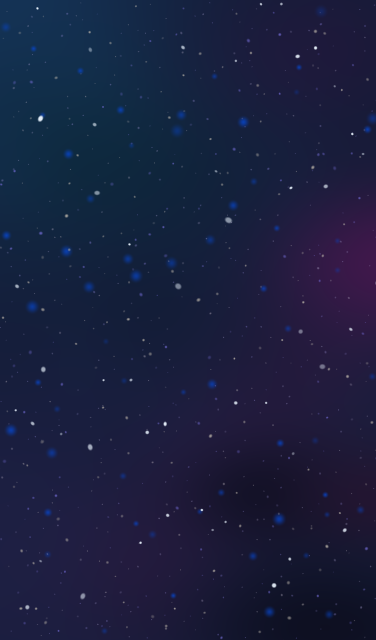
Reproduce this background procedurally as a WebGL 1 fragment shader.

```glsl
precision highp float;

// Night sky: soft coloured nebula glows blended over midnight blue, with
// four jittered-grid star layers on top (dust, small stars, bright flecks
// and blurred blue lights). Lengths of stars are in canvas widths.

uniform vec2 u_resolution;

// Nebula colours
const vec3 MIDNIGHT = vec3(0.075, 0.115, 0.225);
const vec3 AZURE    = vec3(0.085, 0.220, 0.370);
const vec3 TEAL     = vec3(0.050, 0.172, 0.250);
const vec3 DEEP     = vec3(0.060, 0.105, 0.195);
const vec3 INDIGO   = vec3(0.122, 0.128, 0.275);
const vec3 VIOLET   = vec3(0.125, 0.098, 0.235);
const vec3 PURPLE   = vec3(0.148, 0.105, 0.245);
const vec3 MAGENTA  = vec3(0.300, 0.095, 0.330);
const vec3 MAROON   = vec3(0.145, 0.075, 0.180);
const vec3 INK      = vec3(0.052, 0.057, 0.125);

// Star colours
const vec3 LAVENDER = vec3(0.46, 0.43, 0.85);
const vec3 CREAM    = vec3(0.76, 0.73, 0.68);
const vec3 WHITE    = vec3(0.92, 0.96, 1.00);
const vec3 BLUE     = vec3(0.03, 0.27, 0.78);

// Star layers: cells per width, chance per cell, smallest and largest radius
const vec4 DUST   = vec4(26.0, 0.52, 0.0014, 0.0036);
const vec4 SMALL  = vec4(14.0, 0.46, 0.0028, 0.0054);
const vec4 BRIGHT = vec4(10.0, 0.28, 0.0032, 0.0090);
const vec4 LIGHTS = vec4(8.0, 0.52, 0.0090, 0.0210);
const float STRETCH = 0.6;
const float MOTTLE = 0.10;

float hash(vec2 p) {
  return fract(sin(dot(p, vec2(127.1, 311.7))) * 43758.5453);
}

vec2 hash2(vec2 p) {
  return vec2(hash(p), hash(p + 57.3));
}

float valueNoise(vec2 p) {
  vec2 i = floor(p);
  vec2 f = fract(p);
  f = f * f * (3.0 - 2.0 * f);
  float low = mix(hash(i), hash(i + vec2(1.0, 0.0)), f.x);
  float high = mix(hash(i + vec2(0.0, 1.0)), hash(i + 1.0), f.x);
  return mix(low, high, f.y);
}

// Elliptic gaussian falloff
float glow(vec2 uv, vec2 centre, vec2 size) {
  vec2 d = (uv - centre) / size;
  return exp(-dot(d, d));
}

// Gaussian falloff around the segment a-b
float band(vec2 p, vec2 a, vec2 b, float width) {
  vec2 ab = b - a;
  float t = clamp(dot(p - a, ab) / dot(ab, ab), 0.0, 1.0);
  float d = length(p - a - ab * t) / width;
  return exp(-d * d);
}

vec3 nebula(vec2 uv, vec2 p) {
  vec3 c = MIDNIGHT;
  c = mix(c, AZURE, 0.85 * glow(uv, vec2(0.0, 1.0), vec2(0.45, 0.32)));
  c = mix(c, TEAL, 0.80 * glow(uv, vec2(0.25, 0.76), vec2(0.38, 0.18)));
  c = mix(c, DEEP, 0.75 * glow(uv, vec2(0.40, 0.50), vec2(0.30, 0.15)));
  c = mix(c, INDIGO, 0.90 * glow(uv, vec2(0.0, 0.12), vec2(0.55, 0.32)));
  c = mix(c, VIOLET, 0.85 * glow(uv, vec2(0.85, 0.92), vec2(0.32, 0.13)));
  c = mix(c, PURPLE, 0.85 * band(p, vec2(1.05, 1.0), vec2(0.40, 0.20), 0.24));
  c = mix(c, INK, 0.75 * glow(uv, vec2(0.70, 0.23), vec2(0.22, 0.08)));
  c = mix(c, MAROON, 0.80 * glow(uv, vec2(1.0, 0.22), vec2(0.22, 0.09)));
  c = mix(c, INK, 0.92 * glow(uv, vec2(0.88, 0.02), vec2(0.36, 0.11)));
  c = mix(c, MAGENTA, 0.80 * glow(uv, vec2(1.06, 0.59), vec2(0.28, 0.10)));
  return c * (1.0 + MOTTLE * (valueNoise(p * 4.0) - 0.5));
}

// Strongest star at p: x is coverage, y a random tint
vec2 stars(vec2 p, vec4 layer, float softness, float seed) {
  float pixel = 1.0 / u_resolution.x;
  vec2 home = floor(p * layer.x);
  vec2 best = vec2(0.0);
  for (int j = -1; j <= 1; j++) {
    for (int i = -1; i <= 1; i++) {
      vec2 cell = home + vec2(float(i), float(j));
      vec2 key = cell + seed;
      vec2 look = hash2(key + 11.7);
      vec2 shape = hash2(key + 23.9);
      vec2 d = p - (cell + hash2(key)) / layer.x;
      // Turn and stretch the disc into a fleck
      float angle = 6.2832 * shape.x;
      d = vec2(dot(d, vec2(cos(angle), sin(angle))),
               dot(d, vec2(-sin(angle), cos(angle))));
      d.x /= 1.0 + STRETCH * shape.y * (1.0 - softness);
      float radius = mix(layer.z, layer.w, look.x * look.x);
      float disc = 1.0 - smoothstep(radius * (1.0 - softness) - 0.5 * pixel,
                                    radius + 0.5 * pixel, length(d));
      float present = step(hash(key + 37.1), layer.y);
      float cover = disc * present * mix(0.35, 1.0, look.y);
      if (cover > best.x) best = vec2(cover, hash(key + 41.3));
    }
  }
  return best;
}

void main() {
  vec2 uv = gl_FragCoord.xy / u_resolution;
  vec2 p = gl_FragCoord.xy / u_resolution.x;
  vec3 color = nebula(uv, p);

  vec2 lights = stars(p, LIGHTS, 1.0, 3.0);
  vec2 dust = stars(p, DUST, 0.6, 71.0);
  vec2 small = stars(p, SMALL, 0.6, 139.0);
  vec2 bright = stars(p, BRIGHT, 0.4, 211.0);

  color = mix(color, BLUE, 0.85 * lights.x);
  color = mix(color, mix(LAVENDER, CREAM, dust.y), 0.50 * dust.x);
  color = mix(color, mix(LAVENDER, CREAM, step(0.4, small.y)), 0.80 * small.x);
  color = mix(color, WHITE, bright.x);
  gl_FragColor = vec4(color, 1.0);
}
```
